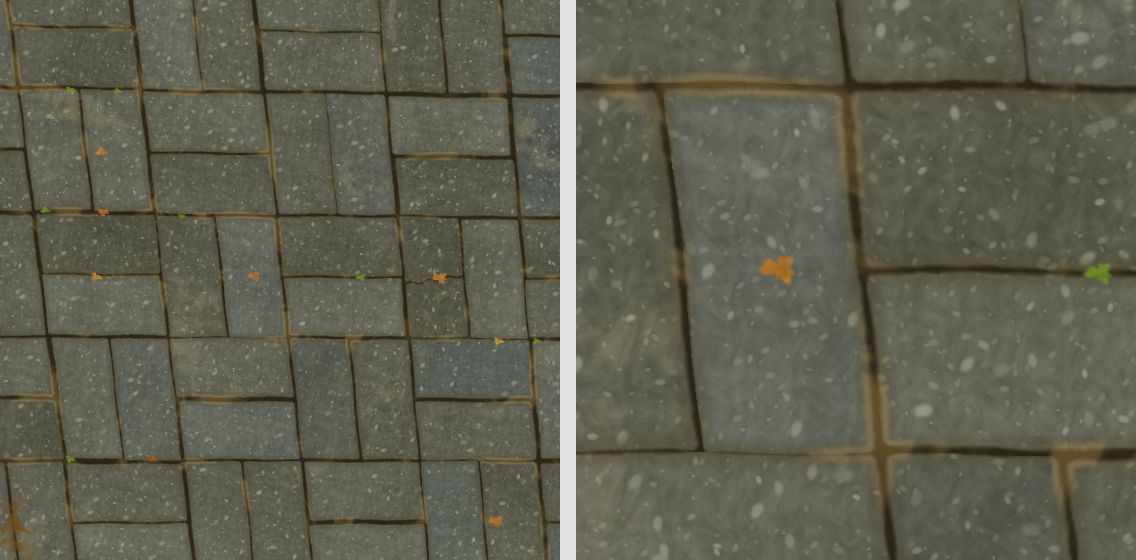
Left, the full canvas; right, a detail of the centre.
Write a Shadertoy shader that draws this texture.

```glsl
// Weathered concrete pavers in a basket weave: pairs of bricks alternate between
// lying and standing on a slightly sheared grid. Rounded boxes give the joints,
// layered sines the stains, cellular noise the pale grit; leaf scraps lie in the joints.

vec2 hash2(vec2 p) {
    vec3 a = fract(p.xyx * vec3(.1031, .1030, .0973));
    a += dot(a, a.yzx + 33.33);
    return fract((a.xx + a.yz) * a.zy);
}

// Layered, warped sines, roughly -1 to 1
float mottle(vec2 p) {
    float sum = 0., amp = .6;
    for (int i = 0; i < 5; i++) {
        p = mat2(.8, .6, -.6, .8) * p * 1.7 + 1.2 * sin(p.yx) + 3.1;
        sum += amp * sin(p.x) * sin(p.y);
        amp *= .7;
    }
    return sum;
}

// Cellular grit: one elongated grain in a share of the cells
float grit(vec2 p, float share) {
    vec2 base = floor(p);
    float light = 0.;
    for (int j = -1; j <= 1; j++)
    for (int i = -1; i <= 1; i++) {
        vec2 c = base + vec2(i, j), kind = hash2(c + 71.);
        vec2 r = p - c - hash2(c);
        float turn = 6.28 * kind.x;
        r = mat2(cos(turn), -sin(turn), sin(turn), cos(turn)) * r;
        float radius = .16 + .24 * kind.x * kind.x;
        float grain = 1. - smoothstep(radius * .35, radius, length(r * vec2(.75, 1.2)));
        light = max(light, grain * step(kind.y, share) * (.35 + .65 * fract(kind.y * 37.)));
    }
    return light;
}

// Canvas to paver grid: leaning columns, slight perspective
vec2 paving(vec2 p) {
    return vec2((p.x - .013 - .124 * p.y) / (.2207 - .0108 * p.y),
                (p.y - .156 - .017 * p.x) / (.2223 - .0056 * p.x) + 1.);
}

float roundedBox(vec2 q, vec2 halfSize, float r) {
    vec2 e = abs(q) - halfSize + r;
    return length(max(e, 0.)) + min(max(e.x, e.y), 0.) - r;
}

void mainImage(out vec4 fragColor, in vec2 fragCoord) {
    vec2 p = fragCoord / iResolution.xy;
    p.y = 1. - p.y;
    float soft = max(.009, 5. / iResolution.y);   // edge blur in grid units
    vec2 grid = paving(p);
    grid += .004 * sin(grid.yx * 9. + 2. * sin(grid * 5.));

    // Find the brick: x runs along its length, y across the pair
    vec2 cell = floor(grid), f = grid - cell;
    bool lying = mod(cell.x + cell.y, 2.) < .5;
    if (!lying) f = f.yx;
    float second = step(.5, f.y);
    vec2 id = cell * 2. + second * (lying ? vec2(0, 1) : vec2(1, 0));
    vec2 tone = hash2(id + 19.);
    vec2 q = f - vec2(.5, .25 + .5 * second) + .018 * (hash2(id + 5.) - .5);
    float rough = mottle(p * 70.);
    float gap = .007 + .010 * hash2(id + 43.).x;
    float d = roundedBox(q, vec2(.5, .25) - gap, .022) + .004 * rough;

    // One brick is broken across
    if (id == vec2(6, 4)) {
        float crack = abs(q.x - .02 + .16 * q.y - .012 * sin(q.y * 38.));
        d = max(d, .008 - crack);
    }

    // Brick face: own tone, stains and fine grain
    float stain = mottle(p * 9.);
    float grain = mottle(p * vec2(190, 150));
    vec3 color = mix(vec3(.335, .335, .275), vec3(.395, .405, .355), tone.x);
    color += vec3(-.012, .006, .035) * smoothstep(.7, 1., tone.y);
    color += .028 * stain + .022 * rough + .028 * grain;
    float dust = smoothstep(.45, 1.1, mottle(p * 7. + 20.) + .25 * rough);
    color = mix(color, vec3(.52, .50, .39), .5 * dust);

    // Pale grit in two sizes
    float specks = max(grit(p * 62., .38), .6 * grit(p * 125. + 9., .38));
    color = mix(color, vec3(.67, .67, .57), .62 * specks);

    // Brown dirt and scuffed rims beside dark, uneven joints
    float wear = mottle(p * 16. + 40.);
    float rim = smoothstep(-.055, 0., d);
    color = mix(color, vec3(.32, .28, .18), .45 * rim);
    color = mix(color, vec3(.57, .50, .33),
                .55 * smoothstep(-.03, -.01, d) * smoothstep(.2, .8, wear));
    vec3 joint = mix(vec3(.15, .13, .08), vec3(.36, .29, .15), smoothstep(-.1, .9, wear));
    color = mix(color, joint, .92 * smoothstep(-soft, soft, d));

    // Rusty soil gathered in the lower left corner
    float soil = 1. - smoothstep(.0, .09, length((p - vec2(.025, .94)) * vec2(1.5, .8)));
    color = mix(color, vec3(.42, .30, .10), soil * smoothstep(-.5, .6, rough + wear));

    // Leaf scraps along the joints
    for (int i = 0; i < 15; i++) {
        vec2 h = hash2(vec2(i, 8)), k = hash2(vec2(i, 31));
        vec2 at = vec2(h.x * 4.5, floor(h.y * 8. + 2.) * .5 + .04 * (k.x - .5));
        vec2 r = grid - at;
        float angle = atan(r.y, r.x);
        float size = (.022 + .028 * k.y) * (1. + .3 * sin(angle * 3. + k.x * 9.)
                   + .15 * sin(angle * 7.));
        float leaf = 1. - smoothstep(-soft, soft, length(r * vec2(.8, 1.2)) - size);
        vec3 hue = mix(vec3(.62, .34, .10), vec3(.78, .58, .22), k.x);
        if (k.y < .2) hue = vec3(.42, .56, .14);
        color = mix(color, hue + .06 * rough, .88 * leaf);
    }
    fragColor = vec4(clamp(color, 0., 1.), 1.);
}
```
